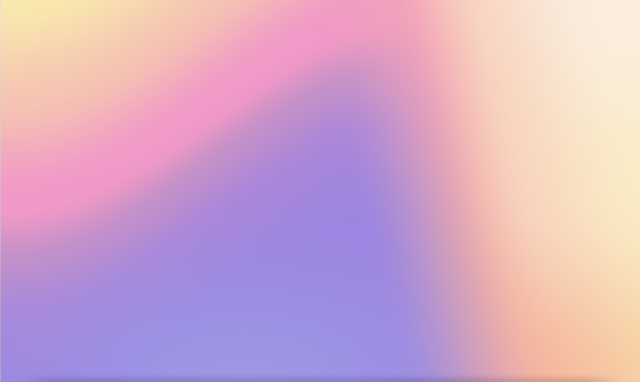
Reproduce this background procedurally as a Shadertoy shader.

```glsl
// Soft mesh gradient: a violet hill under a pink ridge, between warm cream skies.

// Left and centre, from the depth of the hill up to the sky
const vec3 PERIWINKLE = vec3(0.61, 0.52, 0.88);
const vec3 VIOLET     = vec3(0.67, 0.53, 0.85);
const vec3 MAUVE      = vec3(0.78, 0.57, 0.78);
const vec3 PINK       = vec3(0.945, 0.60, 0.78);
const vec3 PEACH      = vec3(0.96, 0.77, 0.70);
const vec3 YELLOW     = vec3(0.98, 0.92, 0.68);
const vec3 BLUE_GLOW  = vec3(0.61, 0.59, 0.90);

// Right side, from its inner edge outwards
const vec3 ROSE_LOW   = vec3(0.94, 0.68, 0.65);
const vec3 ROSE_HIGH  = vec3(0.95, 0.64, 0.72);
const vec3 APRICOT    = vec3(0.96, 0.73, 0.62);
const vec3 SHELL      = vec3(0.97, 0.82, 0.74);
const vec3 SAND       = vec3(0.97, 0.84, 0.65);
const vec3 CREAM      = vec3(0.98, 0.92, 0.77);
const vec3 IVORY      = vec3(0.98, 0.93, 0.87);

const float RIDGE_BASE = 0.46;
const float RIDGE_RISE = 0.50;
const vec2  GLOW_CENTRE = vec2(0.38, 0.02);
const vec2  GLOW_SIZE   = vec2(0.30, 0.24);
const float SHADE_HEIGHT = 0.024;
const float SHADE_DEPTH  = 0.13;
const float RIM_WIDTH    = 0.0018;

// Signed height above the pink ridge
float ridgeHeight(vec2 p) {
    return p.y - RIDGE_BASE - RIDGE_RISE * smoothstep(0.02, 0.64, p.x);
}

// Signed distance to the right of the leaning warm edge
float warmDistance(vec2 p) {
    return p.x - 0.78 + 0.155 * p.y;
}

vec3 hillColour(vec2 p) {
    float h = ridgeHeight(p);
    vec3 c = mix(PERIWINKLE, VIOLET, smoothstep(-0.55, -0.22, h));
    c = mix(c, MAUVE, smoothstep(-0.30, -0.09, h));
    c = mix(c, PINK, smoothstep(-0.14, 0.0, h));
    c = mix(c, PEACH, smoothstep(0.02, 0.30, h));
    c = mix(c, YELLOW, smoothstep(0.25, 0.58, h));
    vec2 g = (p - GLOW_CENTRE) / GLOW_SIZE;
    return mix(c, BLUE_GLOW, exp(-dot(g, g)));
}

vec3 warmColour(vec2 p) {
    float d = warmDistance(p);
    float lift = smoothstep(0.0, 0.48, p.y);
    vec3 inner = mix(ROSE_LOW, ROSE_HIGH, smoothstep(0.3, 0.9, p.y));
    vec3 middle = mix(APRICOT, SHELL, lift);
    vec3 outer = mix(mix(SAND, CREAM, lift), IVORY, smoothstep(0.45, 1.0, p.y));
    vec3 c = mix(inner, middle, smoothstep(-0.02, 0.13, d));
    return mix(c, outer, smoothstep(0.06, 0.31, d));
}

void mainImage(out vec4 fragColor, in vec2 fragCoord) {
    vec2 p = fragCoord / iResolution.xy;

    // Merge the hill into the warm side
    float cover = smoothstep(-0.16, 0.07, warmDistance(p));
    vec3 colour = mix(hillColour(p), warmColour(p), cover);

    // Thin shadow along the floor, faded at both ends
    float ends = smoothstep(0.02, 0.09, p.x) * (1.0 - smoothstep(0.91, 0.98, p.x));
    float floorShade = (1.0 - smoothstep(0.0, SHADE_HEIGHT, p.y)) * ends;
    colour *= 1.0 - SHADE_DEPTH * floorShade;

    // Pale rim on the left border
    float rim = 1.0 - smoothstep(0.0, RIM_WIDTH, p.x);
    colour = mix(colour, vec3(0.85), 0.5 * rim);

    fragColor = vec4(colour, 1.0);
}
```
